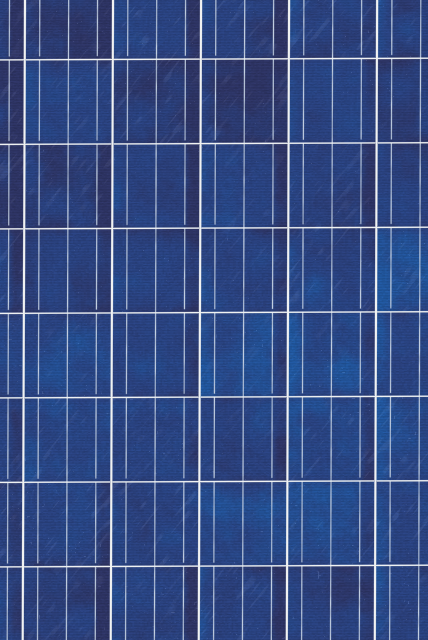
Give the GLSL for this texture, as a Shadertoy shader.

```glsl
// Polycrystalline solar panel: blue cells, white gaps and thin silver busbars.

float hash(vec2 p) {
    return fract(sin(dot(p, vec2(127.1, 311.7))) * 43758.5453);
}

float noise(vec2 p) {
    vec2 i = floor(p), f = fract(p);
    f = f * f * (3.0 - 2.0 * f);
    return mix(mix(hash(i), hash(i + vec2(1, 0)), f.x),
               mix(hash(i + vec2(0, 1)), hash(i + vec2(1, 1)), f.x), f.y);
}

float fbm(vec2 p) {
    float sum = 0.0, amp = 0.5;
    for (int i = 0; i < 4; i++) {
        sum += amp * noise(p);
        p = mat2(1.6, 1.2, -1.2, 1.6) * p + 7.3;
        amp *= 0.5;
    }
    return sum;
}

// Box-filtered coverage of a line of given width at signed distance d
float line(float d, float width, float blur) {
    return clamp((d + 0.5 * width) / blur + 0.5, 0.0, 1.0)
         - clamp((d - 0.5 * width) / blur + 0.5, 0.0, 1.0);
}

// Silicon colour, from dark violet to bright blue
vec3 silicon(vec2 id, vec2 f, vec2 uv) {
    vec2 p = id + f;
    float tone = 0.46 + 0.36 * (hash(id + 3.7) - 0.5);
    tone += 0.22 * exp(-pow((uv.y - 0.45) / 0.22, 2.0)) - 0.1 * uv.y;
    tone += 0.7 * (fbm(p * 3.0 + id * 9.0) - 0.47);

    // Blue tint near the left edge, violet near the right one
    tone += 0.28 * hash(id + 8.1) * smoothstep(0.22, 0.0, f.x);
    tone -= 0.5 * hash(id + 5.3) * smoothstep(0.78, 0.92, f.x);
    tone -= 0.12 * smoothstep(0.12, 0.0, min(f.y, 1.0 - f.y));

    vec3 violet = vec3(0.175, 0.200, 0.385);
    vec3 navy = vec3(0.160, 0.255, 0.495);
    vec3 azure = vec3(0.125, 0.335, 0.610);
    vec3 col = mix(violet, navy, smoothstep(0.0, 0.5, tone));
    col = mix(col, azure, smoothstep(0.45, 1.05, tone));

    // Fine contact fingers, crystal grain and faint diagonal scuffs
    col *= 1.0 + 0.045 * sin(f.y * 6.2832 * 30.0);
    col *= 0.93 + 0.14 * noise(p * vec2(55.0, 75.0));
    float scuff = noise(vec2(dot(p, vec2(26.0, -20.0)), dot(p, vec2(3.0, 4.0))));
    col += 0.05 * smoothstep(0.72, 0.95, scuff) * hash(id + 1.9);
    return col + 0.10 * smoothstep(0.93, 1.0, noise(p * 42.0 + 4.0));
}

void mainImage(out vec4 fragColor, in vec2 fragCoord) {
    vec2 uv = fragCoord / iResolution.xy;
    vec2 count = vec2(4.862, 7.574);
    vec2 blur = 1.15 * count / iResolution.xy;

    // Grid of cells, leaning slightly
    vec2 q = uv * count - vec2(0.258 + 0.026 * uv.y, 0.865 + 0.02 * uv.x);
    vec2 id = floor(q), f = fract(q);
    vec3 col = silicon(id, f, uv);

    // Three busbars per cell; the outer two stop short of the lower gap
    for (int i = -1; i <= 1; i++) {
        float d = f.x - 0.496 - 0.328 * float(i);
        float reach = i == 0 ? 1.0 : smoothstep(0.03, 0.05, f.y);
        float wear = 0.78 + 0.3 * noise(vec2(q.x * 2.0 + float(i) * 7.0, q.y * 9.0));
        float bar = line(d, 0.0135, blur.x) * reach * wear;
        col = mix(col, vec3(0.76, 0.81, 0.88), clamp(bar, 0.0, 1.0));
    }

    // White gaps between cells, wider between columns
    vec2 g = q - round(q);
    float gap = max(line(g.x, 0.025, blur.x), line(g.y, 0.017, blur.y));
    col = mix(col, vec3(0.94, 0.95, 0.95), gap);

    fragColor = vec4(col, 1.0);
}
```
